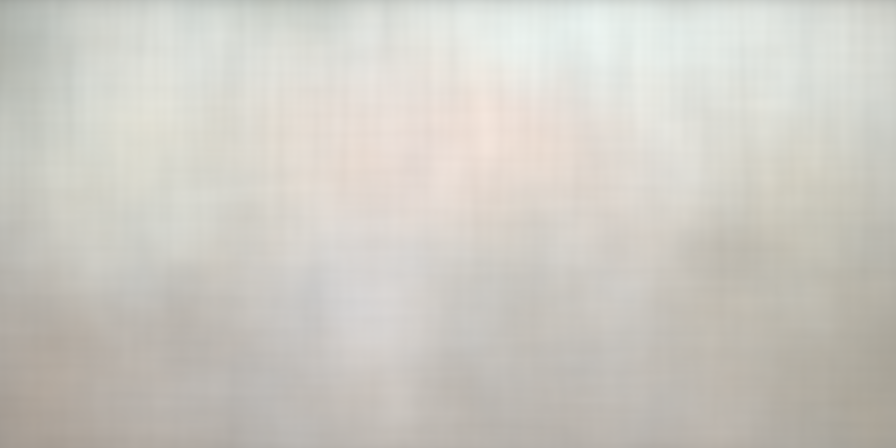
This texture is drawn by a WebGL 1 fragment shader. Its source:

```glsl
precision highp float;
uniform vec2 u_resolution;

vec2 gradientAt(vec2 cell) {
  float angle = 6.2832 * fract(sin(dot(cell, vec2(127.1, 311.7))) * 43758.5);
  return vec2(cos(angle), sin(angle));
}

float gradientNoise(vec2 p) {
  vec2 i = floor(p), f = fract(p);
  vec2 u = f * f * f * (f * (f * 6.0 - 15.0) + 10.0);
  vec2 e = vec2(0.0, 1.0);
  float low = mix(dot(gradientAt(i), f),
                  dot(gradientAt(i + e.yx), f - e.yx), u.x);
  float high = mix(dot(gradientAt(i + e.xy), f - e.xy),
                   dot(gradientAt(i + e.yy), f - e.yy), u.x);
  return mix(low, high, u.y);
}

// Halving octaves of soft cloud
float clouds(vec2 p) {
  float sum = 0.0, weight = 1.0;
  for (int i = 0; i < 4; i++) {
    sum += weight * gradientNoise(p);
    p = p * 2.03 + vec2(17.3, 9.1);
    weight *= 0.5;
  }
  return sum;
}

// Elliptical pool of tint with a gaussian falloff
vec3 glow(vec3 base, vec2 p, vec2 center, vec2 radius, vec3 tint, float strength) {
  vec2 d = (p - center) / radius;
  return mix(base, tint, strength * exp(-dot(d, d)));
}

void main() {
  vec2 uv = gl_FragCoord.xy / u_resolution;
  vec2 p = uv * vec2(u_resolution.x / u_resolution.y, 1.0);
  vec2 q = p + 0.07 * vec2(clouds(p * 3.0), clouds(p * 3.0 + 31.0));

  // Warm grey floor rising to pale green grey
  vec3 color = mix(vec3(0.735, 0.715, 0.69), vec3(0.865, 0.875, 0.85),
                   smoothstep(0.0, 0.85, q.y));

  // Pale pools
  color = glow(color, q, vec2(0.28, 0.68), vec2(0.35, 0.22), vec3(0.87, 0.87, 0.82), 0.6);
  color = glow(color, q, vec2(0.30, 0.90), vec2(0.20, 0.12), vec3(0.89, 0.90, 0.88), 0.6);
  color = glow(color, q, vec2(1.78, 0.52), vec2(0.20, 0.22), vec3(0.83, 0.82, 0.76), 0.6);
  color = glow(color, q, vec2(0.80, 0.32), vec2(0.20, 0.25), vec3(0.85, 0.84, 0.84), 0.8);
  color = glow(color, q, vec2(1.40, 0.42), vec2(0.16, 0.22), vec3(0.83, 0.81, 0.79), 0.5);
  color = glow(color, q, vec2(1.04, 0.70), vec2(0.42, 0.21), vec3(0.93, 0.865, 0.83), 0.9);
  color = glow(color, q, vec2(1.32, 0.93), vec2(0.42, 0.15), vec3(0.91, 0.95, 0.94), 0.9);
  color = glow(color, q, vec2(1.78, 0.86), vec2(0.22, 0.15), vec3(0.89, 0.91, 0.89), 0.6);

  // Dusky pools
  color = glow(color, q, vec2(0.08, 0.08), vec2(0.30, 0.25), vec3(0.68, 0.64, 0.60), 0.7);
  color = glow(color, q, vec2(0.50, 0.18), vec2(0.16, 0.25), vec3(0.71, 0.69, 0.67), 0.5);
  color = glow(color, q, vec2(1.62, 0.40), vec2(0.16, 0.15), vec3(0.74, 0.71, 0.66), 0.6);
  color = glow(color, q, vec2(1.95, 0.15), vec2(0.25, 0.35), vec3(0.69, 0.67, 0.61), 0.6);
  color = glow(color, q, vec2(0.0, 1.0), vec2(0.20, 0.30), vec3(0.71, 0.73, 0.70), 0.8);
  color = glow(color, q, vec2(0.62, 1.02), vec2(0.25, 0.10), vec3(0.76, 0.80, 0.78), 0.6);

  // Mottling and slight drifts of hue
  color += 0.028 * clouds(p * vec2(5.0, 4.0) + 5.0);
  color += vec3(0.012, 0.0, -0.012) * clouds(p * 4.0 + 50.0);

  // Faint weave, with vertical streaks stronger towards the top
  float streaks = gradientNoise(p * vec2(22.0, 2.5)) + 0.7 * gradientNoise(p * vec2(55.0, 4.0) + 7.0);
  float threads = gradientNoise(p * vec2(3.0, 32.0) + 13.0) + 0.6 * gradientNoise(p * vec2(5.0, 75.0));
  color += mix(0.008, 0.021, smoothstep(0.2, 0.9, uv.y)) * streaks;
  color += 0.010 * threads;

  // Shaded side and top borders
  float side = min(uv.x, 1.0 - uv.x);
  color *= 1.0 - 0.07 * exp(-side * 14.0);
  color *= 1.0 - 0.10 * exp(-(1.0 - uv.y) * 55.0) - 0.04 * exp(-uv.y * 40.0);

  gl_FragColor = vec4(color, 1.0);
}
```
